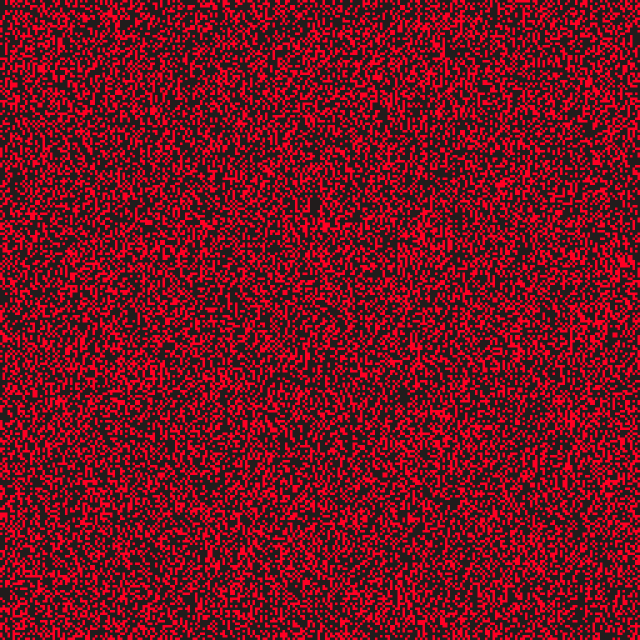
Reproduce this texture procedurally as a WebGL 2 fragment shader.

```glsl
#version 300 es
precision highp float;
precision highp int;

uniform vec2 u_resolution;
out vec4 fragColor;

float hash(vec2 cell) {
    uvec2 q = uvec2(ivec2(cell)) * uvec2(1597u, 3571u);
    uint n = (q.x ^ (q.y << 16)) + q.y * 7919u;
    n = (n ^ (n >> 16)) * 0x7feb352du;
    n = (n ^ (n >> 15)) * 0x846ca68bu;
    n ^= n >> 16;
    return float(n >> 8) / 16777216.0;
}

float cornerSlope(vec2 corner, vec2 offset) {
    float angle = 6.28318 * hash(corner + 900.0);
    return dot(vec2(cos(angle), sin(angle)), offset);
}

float gradientNoise(vec2 p) {
    vec2 i = floor(p), f = fract(p);
    vec2 s = f * f * f * (f * (f * 6.0 - 15.0) + 10.0);
    vec2 e = vec2(1.0, 0.0);
    return mix(mix(cornerSlope(i, f), cornerSlope(i + e, f - e), s.x),
               mix(cornerSlope(i + e.yx, f - e.yx), cornerSlope(i + 1.0, f - 1.0), s.x), s.y);
}

// 1 for a lit grain; side neighbours repel, so grains form thin upright runs
float grain(vec2 cell) {
    vec2 e = vec2(1.0, 0.0);
    float sides = hash(cell - e) + hash(cell + e);
    float ends = hash(cell - e.yx) + hash(cell + e.yx);
    float level = hash(cell) - 0.2 * sides - 0.03 * ends;
    float drift = 0.06 * gradientNoise(cell / 28.0);
    return step(0.39 + drift, level);
}

void main() {
    float pixel = 256.0 / u_resolution.y;
    vec2 leading = gl_FragCoord.xy * pixel + 0.5 * pixel;

    // Blend the cells under the pixel by coverage
    vec2 cell = floor(leading);
    vec2 cover = clamp((leading - cell) / pixel, 0.0, 1.0);
    float lower = mix(grain(cell - 1.0), grain(cell - vec2(0.0, 1.0)), cover.x);
    float upper = mix(grain(cell - vec2(1.0, 0.0)), grain(cell), cover.x);
    float lit = mix(lower, upper, cover.y);

    vec3 charcoal = vec3(0.13, 0.11, 0.11);
    vec3 scarlet = vec3(1.0, 0.0, 0.14);
    fragColor = vec4(mix(charcoal, scarlet, lit), 1.0);
}
```
